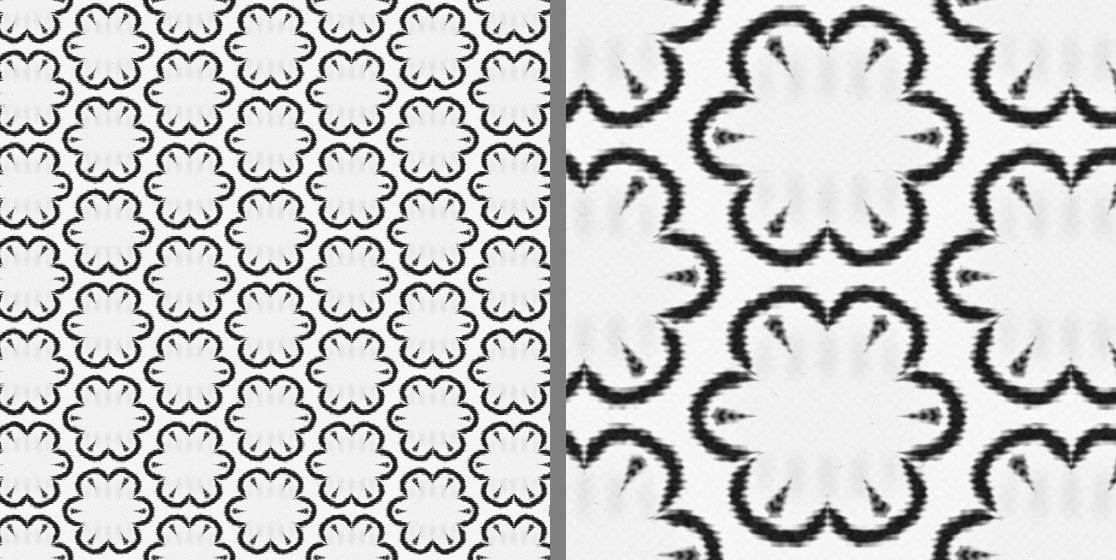
Left: the whole. Right: its middle third, enlarged.
Reproduce this pattern procedurally as a WebGL 1 fragment shader.

```glsl
precision highp float;
// Staggered six-petalled blossoms in black ink on pale knitted cloth.
// Two offset lattices share one blossom: horseshoe petals and inner darts are
// folded by symmetry, with stitch-ragged edges, faint streaks and fine grain.

uniform vec2 u_resolution;

const vec2 CELL = vec2(0.2897, 0.1659);    // lattice pitch, in canvas heights
const vec2 ORIGIN = vec2(0.1934, 0.0872);  // centre of one blossom
const float RADIUS = 0.0816;               // blossom radius
const float CLOTH = 0.962;
const float INK = 0.125;

float hash(vec2 p) {
  vec3 q = fract(vec3(p.xyx) * 0.1031);
  q += dot(q, q.yzx + 33.33);
  return fract((q.x + q.y) * q.z);
}

float noise(vec2 p) {
  vec2 i = floor(p);
  vec2 f = fract(p);
  f = f * f * (3.0 - 2.0 * f);
  return mix(mix(hash(i), hash(i + vec2(1.0, 0.0)), f.x),
             mix(hash(i + vec2(0.0, 1.0)), hash(i + vec2(1.0, 1.0)), f.x), f.y);
}

// Position relative to the nearest lattice point, in blossom radii
vec2 latticeLocal(vec2 p, vec2 origin) {
  return (fract((p - origin) / CELL + 0.5) - 0.5) * CELL / RADIUS;
}

// Tapering horseshoe stroke; the x axis points out of the blossom
float horseshoe(vec2 p, vec2 radii, float power) {
  vec2 s = pow(abs(p) / radii + 0.0001, vec2(power));
  float f = pow(s.x + s.y, 1.0 / power);
  float ring = abs(f - 1.0) * length(p) / max(f, 0.001);
  float bend = abs(atan(p.y, p.x));
  float halfWidth = mix(0.054, -0.035, smoothstep(1.35, 2.3, bend));
  return ring - halfWidth;
}

// Wedge whose point faces the blossom centre
float dart(vec2 p) {
  float sides = abs(p.y) - 0.27 * (p.x - 0.57);
  float cap = p.x + 0.6 * abs(p.y) - 0.84;
  return max(sides * 0.96, cap);
}

float inkCoverage(float d, float blur) {
  return 1.0 - smoothstep(-blur, blur, d);
}

// Petal with its dart, the dart broken by light barbs
float petalInk(vec2 p, float centre, vec2 radii, float power, float rag, float blur) {
  float outline = inkCoverage(horseshoe(p - vec2(centre, 0.0), radii, power) + rag, blur);
  float barbs = 0.8 + 0.2 * cos(80.0 * (p.x + 0.7 * abs(p.y)));
  float wedge = inkCoverage(dart(p) + 0.5 * rag, blur * 0.8) * barbs;
  return max(outline, wedge);
}

float blossomInk(vec2 p, float rag, float blur) {
  vec2 q = abs(p);
  vec2 diagonal = vec2(0.5 * q.x + 0.866 * q.y, 0.5 * q.y - 0.866 * q.x);
  float side = petalInk(q, 0.635, vec2(0.315, 0.28), 2.0, rag, blur);
  float slanted = petalInk(diagonal, 0.655, vec2(0.295, 0.325), 2.5, rag, blur);
  return max(side, slanted);
}

// Soft grey tint inside a blossom, with upright streaks above and below centre
float blossomWash(vec2 p) {
  float inside = 1.0 - smoothstep(0.45, 0.95, length(p));
  float band = smoothstep(0.2, 0.4, abs(p.y)) * (1.0 - smoothstep(0.5, 0.72, abs(p.y)));
  float streak = 0.5 + 0.5 * cos(abs(p.x) * 27.0);
  return inside * (0.018 + 0.045 * band * streak);
}

void main() {
  vec2 p = gl_FragCoord.xy / u_resolution.y;
  vec2 cloth = p / RADIUS;
  float pixel = 1.0 / (u_resolution.y * RADIUS);
  float blur = max(0.031, 0.8 * pixel);

  // Stitch steps and noise fray the ink edge
  float stitch = abs(fract(cloth.y * 19.0) - 0.5) - 0.25;
  float rag = 0.045 * stitch + 0.028 * (noise(cloth * 21.0) - 0.5);

  float ink = 0.0;
  float wash = 0.0;
  for (int i = 0; i < 2; i++) {
    vec2 local = latticeLocal(p, ORIGIN + 0.5 * CELL * float(i));
    ink = max(ink, blossomInk(local, rag, blur));
    wash += blossomWash(local);
  }

  // Fine knit and uneven pigment
  float grain = noise(cloth * 42.0) - 0.5;
  float knit = cos(cloth.x * 70.0) * cos(cloth.y * 70.0);
  float paper = CLOTH - wash + 0.018 * grain + 0.006 * knit;
  float pigment = INK + 0.08 * grain;
  gl_FragColor = vec4(vec3(mix(paper, pigment, ink)), 1.0);
}
```
